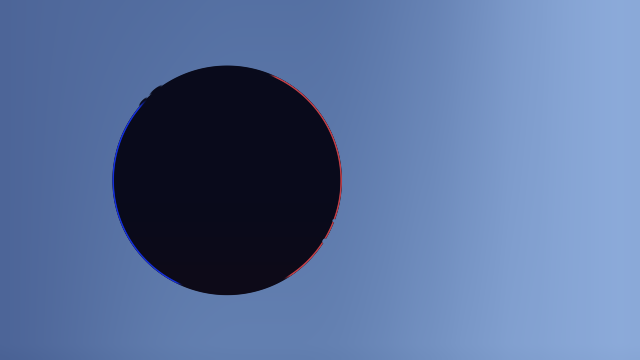
This background is drawn by a WebGL 2 fragment shader. Its source:

```glsl
#version 300 es
precision highp float;
// A dark disk with blue and red rims before a soft blue sky that brightens to the right.

uniform vec2 u_resolution;
out vec4 outColor;

const vec2 DISK_CENTER = vec2(0.631, 0.499);
const float DISK_RADIUS = 0.319;
const vec3 SKY_EDGE = vec3(0.290, 0.382, 0.583);
const vec3 SKY_MIDDLE = vec3(0.360, 0.470, 0.665);
const vec3 SKY_BRIGHT = vec3(0.542, 0.662, 0.848);
const vec3 DISK_TOP = vec3(0.034, 0.040, 0.104);
const vec3 DISK_BOTTOM = vec3(0.052, 0.040, 0.094);
const vec3 RIM_BLUE = vec3(0.08, 0.20, 0.95);
const vec3 RIM_RED = vec3(0.84, 0.27, 0.30);

// Faint upright bands from layered sines.
float bands(float x) {
    float sum = 0.0;
    float weight = 0.5;
    float frequency = 34.0;
    for (int i = 0; i < 3; i++) {
        sum += weight * sin(x * frequency + float(i) * 1.7);
        weight *= 0.5;
        frequency *= 2.3;
    }
    return sum;
}

vec3 sky(vec2 uv) {
    vec3 color = mix(SKY_EDGE, SKY_MIDDLE, smoothstep(-0.12, 0.38, uv.x));
    color = mix(color, SKY_BRIGHT, smoothstep(0.46, 0.98, uv.x));
    // The middle is lighter low down and darker toward the top.
    float middle = smoothstep(0.0, 0.3, uv.x) * (1.0 - smoothstep(0.65, 0.95, uv.x));
    color += vec3(0.055, 0.062, 0.056) * middle * (0.52 - uv.y);
    color -= 0.012 * (1.0 - smoothstep(0.0, 0.05, uv.y));
    return color + 0.004 * bands(uv.x) * smoothstep(0.4, 0.8, uv.x);
}

// Distance to a flat chip lying on the rim at the given angle.
float chip(vec2 p, float angle, vec2 size) {
    vec2 outward = vec2(cos(angle), sin(angle));
    vec2 q = vec2(dot(p, vec2(-outward.y, outward.x)), dot(p, outward) - DISK_RADIUS);
    return (length(q / size) - 1.0) * min(size.x, size.y);
}

float coverage(float distanceToEdge, float pixel) {
    return 1.0 - smoothstep(-0.6 * pixel, 0.6 * pixel, distanceToEdge);
}

// Thin line just inside the edge of the disk.
float rim(float distanceToEdge, float width, float pixel) {
    return coverage(abs(distanceToEdge + 0.5 * width) - 0.5 * width, pixel);
}

void main() {
    float pixel = 1.0 / u_resolution.y;
    vec2 uv = gl_FragCoord.xy / u_resolution;
    vec2 p = gl_FragCoord.xy * pixel - DISK_CENTER;
    float edge = length(p) - DISK_RADIUS;
    vec2 direction = p / max(length(p), 0.001);

    // Small lumps at the upper left and nicks at the lower right.
    float body = edge;
    for (int i = 0; i < 2; i++) {
        float k = float(i);
        body = min(body, chip(p, 2.24 + 0.15 * k, vec2(0.020 - 0.005 * k, 0.005)));
        body = max(body, -chip(p, -0.557 + 0.196 * k, vec2(0.008 - 0.003 * k, 0.006)));
    }

    vec3 color = sky(uv);
    vec3 diskColor = mix(DISK_BOTTOM, DISK_TOP, smoothstep(0.2, 0.45, uv.y));
    color = mix(color, diskColor, coverage(body, pixel));

    // Colored rims fade out toward the top and bottom of the disk.
    float blueStart = mix(0.38, 0.70, step(0.0, p.y));
    float redStart = mix(0.49, 0.36, step(0.0, p.y));
    float blue = smoothstep(blueStart, blueStart + 0.08, -direction.x);
    float red = smoothstep(redStart, redStart + 0.08, direction.x);
    float line = rim(edge, 0.0045, pixel) * coverage(body, pixel);
    color = mix(color, RIM_BLUE, line * blue * 0.9);
    color = mix(color, RIM_RED, line * red * 0.9);

    outColor = vec4(color, 1.0);
}
```
